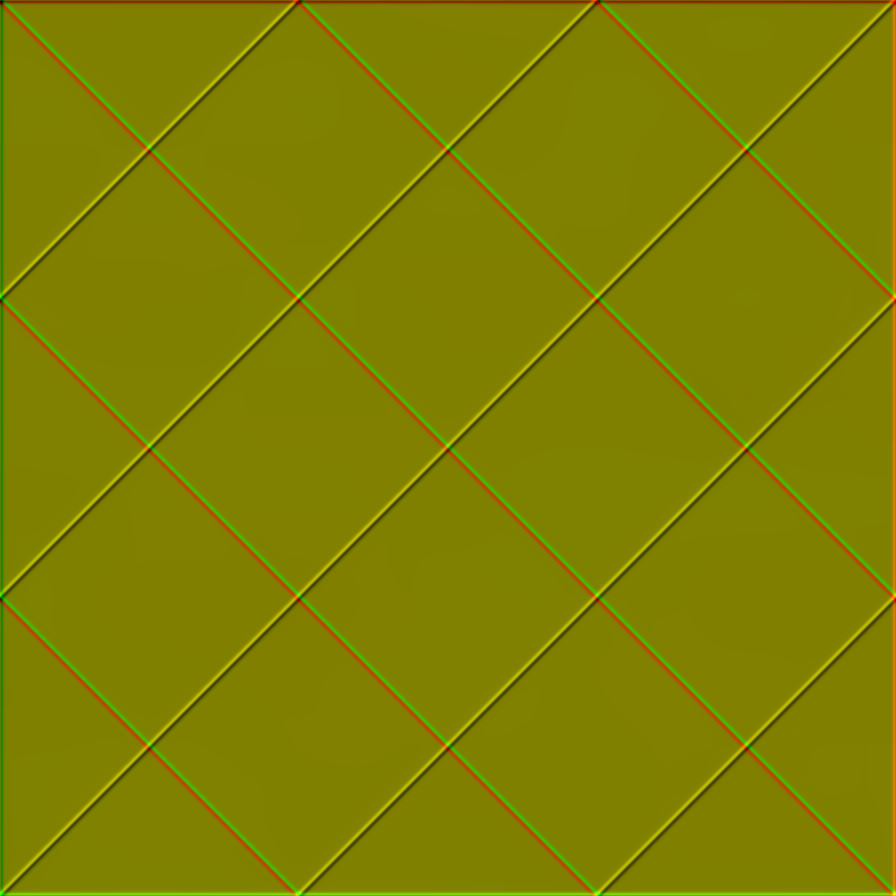
Reproduce this texture map procedurally as a Shadertoy shader.

```glsl
float hash(vec2 p) {
    return fract(sin(dot(p, vec2(127.1, 311.7))) * 43758.5453);
}

float valueNoise(vec2 p) {
    vec2 cell = floor(p), f = fract(p);
    f = f * f * (3.0 - 2.0 * f);
    return mix(mix(hash(cell), hash(cell + vec2(1, 0)), f.x),
               mix(hash(cell + vec2(0, 1)), hash(cell + vec2(1, 1)), f.x), f.y);
}

// Signed offset to the nearest multiple of the period
float nearestOffset(float t, float period) {
    return (fract(t / period + 0.5) - 0.5) * period;
}

// Slope across a crease: sharp walls with a faint soft shoulder
float creaseSlope(float d) {
    float width = max(0.0019, 0.6 / iResolution.y);
    float s = d / width;
    float walls = 0.34 * s * exp(0.5 - 0.5 * s * s);
    float shoulder = 0.035 * s / (1.0 + abs(s)) * exp(-abs(d) / 0.005);
    return walls + shoulder;
}

// Tilt in red and green, with the x axis reversed
vec2 creaseTilt(float d, vec2 normal) {
    return creaseSlope(d) * vec2(-normal.x, normal.y);
}

void mainImage(out vec4 fragColor, in vec2 fragCoord) {
    vec2 uv = fragCoord / iResolution.xy;

    // Diagonal creases, three repeats each way
    vec2 falling = vec2(1, 1) * sqrt(0.5);
    vec2 rising = vec2(-1, 1) * sqrt(0.5);
    float period = sqrt(0.5) / 3.0;
    vec2 tilt = creaseTilt(nearestOffset(dot(uv, falling), period), falling)
              + creaseTilt(nearestOffset(dot(uv, rising), period), rising);

    // Creases along the outer border
    tilt += creaseTilt(nearestOffset(uv.x, 1.0), vec2(1, 0))
          + creaseTilt(nearestOffset(uv.y, 1.0), vec2(0, 1));

    // Barely visible unevenness in the flat panels
    vec2 unevenness = vec2(valueNoise(uv * vec2(5, 8)),
                           valueNoise(uv * vec2(6, 9) + 17.0)) - 0.5;
    tilt += 0.012 * unevenness;

    fragColor = vec4(clamp(0.502 + tilt, 0.0, 1.0), 0.0, 1.0);
}
```
